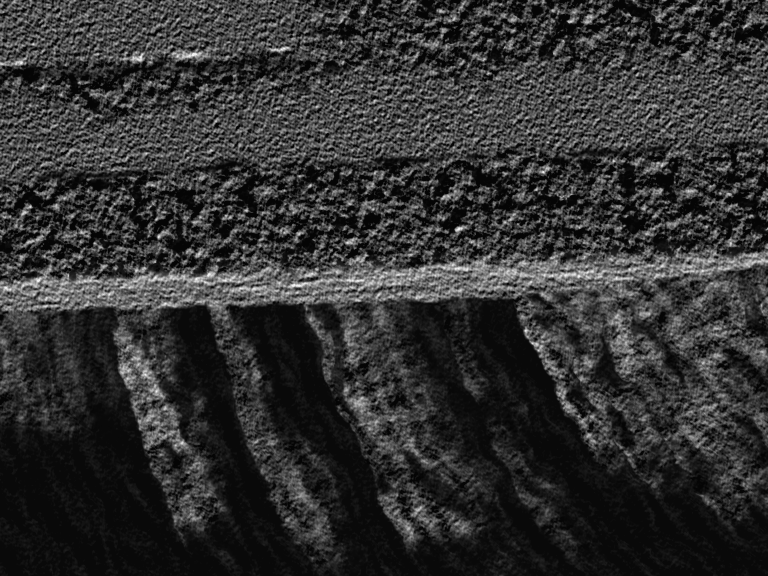
Give the GLSL for this texture, as a Shadertoy shader.

```glsl
const vec2 LIGHT = vec2(-0.40, 0.92);
const vec2 SIDE_LIGHT = vec2(-0.85, 0.50);
const float BAND_SLOPE = 0.045;
const float GRAIN_SCALE = 120.0;
const float STONE_SCALE = 42.0;
const float SMOOTH_TONE = 0.29;
const float ROUGH_TONE = 0.21;
const float LEDGE_TONE = 0.44;
const float CLIFF_TONE = 0.35;
const float SHADOW_TONE = 0.035;

// Each rib: left edge, width, brightness, depth where shadow begins
const int RIB_COUNT = 8;
const vec4 RIBS[RIB_COUNT] = vec4[RIB_COUNT](
    vec4(-0.30, 0.56, 0.75, 0.20),
    vec4(0.188, 0.13, 0.95, 0.39),
    vec4(0.360, 0.09, 0.75, 0.42),
    vec4(0.530, 0.22, 0.75, 0.46),
    vec4(0.750, 0.07, 0.40, 0.45),
    vec4(0.889, 0.07, 1.00, 0.30),
    vec4(0.940, 0.09, 0.90, 0.35),
    vec4(1.010, 0.60, 0.80, 0.43));

// Bright rock faces: centre and radius
const int GLOW_COUNT = 4;
const vec3 GLOWS[GLOW_COUNT] = vec3[GLOW_COUNT](
    vec3(0.06, 0.40, 0.06), vec3(0.25, 0.32, 0.07),
    vec3(0.60, 0.43, 0.07), vec3(1.04, 0.47, 0.08));

vec2 cellGradient(vec2 cell) {
    vec3 q = fract(cell.xyx * vec3(0.1031, 0.1030, 0.0973));
    q += dot(q, q.yzx + 33.33);
    return 2.0 * fract((q.xx + q.yz) * q.zy) - 1.0;
}

float gradientNoise(vec2 p) {
    vec2 i = floor(p), f = fract(p);
    vec2 w = f * f * f * (f * (f * 6.0 - 15.0) + 10.0);
    vec2 e = vec2(1.0, 0.0);
    float low = mix(dot(cellGradient(i), f),
                    dot(cellGradient(i + e), f - e), w.x);
    float high = mix(dot(cellGradient(i + e.yx), f - e.yx),
                     dot(cellGradient(i + 1.0), f - 1.0), w.x);
    return mix(low, high, w.y);
}

float fbm(vec2 p, int octaves) {
    float sum = 0.0, amplitude = 1.0;
    for (int i = 0; i < octaves; i++) {
        sum += amplitude * gradientNoise(p);
        p = mat2(1.6, 1.2, -1.2, 1.6) * p + 7.3;
        amplitude *= 0.6;
    }
    return sum;
}

// Positive where the surface faces the light
float relief(vec2 p, vec2 towardLight, int octaves) {
    return fbm(p, octaves) - fbm(p + towardLight, octaves);
}

// Sloping layers of smooth sediment and pitted rubble
float layeredTone(vec2 p, float grain, float stones) {
    float warp = fbm(p * 8.0, 4);
    float s = p.y - BAND_SLOPE * p.x + 0.012 * warp;
    float leftSide = 1.0 - smoothstep(0.48, 0.60, p.x);
    float upperSmooth = smoothstep(0.875, 0.892, s) * leftSide;
    float lowerRubble = 1.0 - smoothstep(0.676, 0.696, s + 0.02 * warp);
    float rubbleStart = mix(0.785, 0.815, smoothstep(0.4, 0.7, p.x));
    float upperRubble = smoothstep(rubbleStart, rubbleStart + 0.05, s + 0.07 * warp);
    float rough = max(lowerRubble, upperRubble * (1.0 - upperSmooth));

    float pits = smoothstep(0.08, 0.35, fbm(p * 27.0 + 4.0, 4));
    float rubble = ROUGH_TONE + 0.55 * stones + 0.42 * grain;
    rubble *= 1.0 - 0.9 * pits;
    float sediment = SMOOTH_TONE + 0.52 * grain + 0.13 * stones + 0.04 * warp;
    float tone = mix(sediment, rubble, rough);

    // Overhang shadow and lit ridge
    float gap = smoothstep(-0.2, 0.25, fbm(p * vec2(12.0, 4.0), 3) + 0.05);
    tone *= 1.0 - 0.8 * gap * exp(-pow((s - 0.690) / 0.006, 2.0));
    float ridge = exp(-pow((s - 0.888) / 0.006, 2.0)) * leftSide * gap;
    tone *= 1.0 - 0.5 * leftSide * exp(-pow((s - 0.868) / 0.009, 2.0));
    return tone + ridge * (0.26 + 0.4 * stones);
}

// Leaning ribs of fractured rock, dark toward the foot
float cliffTone(vec2 p, float depth, float grain, float stones) {
    float warp = fbm(p * 8.0, 5);
    float u = p.x - depth * (0.12 + 0.26 * p.x + 0.25 * depth) + 0.022 * warp;
    float lit = 0.0;
    for (int i = 0; i < RIB_COUNT; i++) {
        vec4 rib = RIBS[i];
        float across = u - rib.x;
        float face = smoothstep(0.0, 0.007, across)
                   * (1.0 - smoothstep(0.4 * rib.y, rib.y, across + 0.07 * warp));
        float fade = 1.0 - smoothstep(rib.w - 0.06, rib.w + 0.05, depth + 0.13 * warp);
        lit = max(lit, rib.z * face * fade);
    }
    float glow = 0.0;
    for (int i = 0; i < GLOW_COUNT; i++) {
        vec2 offset = (p - GLOWS[i].xy) / GLOWS[i].z;
        glow += exp(-dot(offset, offset));
    }
    // Folds run down the ribs; fissures cross them
    float folds = relief(vec2(u * 30.0, depth * 9.0), 0.4 * SIDE_LIGHT, 5);
    vec2 tilted = vec2(p.x + 0.5 * p.y, p.y - 0.45 * p.x);
    float fissures = relief(tilted * vec2(11.0, 32.0), 0.4 * LIGHT, 4);
    float hollow = smoothstep(0.05, 0.45, fbm(vec2(u * 17.0, depth * 7.0) + 3.0, 4));
    float rock = CLIFF_TONE + 0.42 * folds + 0.30 * fissures
               + 0.20 * stones + 0.42 * grain + 0.16 * glow;
    rock *= 1.0 - 0.75 * hollow;
    float shade = SHADOW_TONE + 0.09 * max(folds + 0.6 * grain, 0.0);
    return mix(shade, max(rock, 0.0), clamp(lit * (0.85 + 0.6 * warp), 0.0, 1.0));
}

void mainImage(out vec4 fragColor, in vec2 fragCoord) {
    vec2 p = fragCoord / iResolution.y;
    float grain = relief(p * GRAIN_SCALE, 0.5 * LIGHT, 2);
    float stones = relief(p * STONE_SCALE, 0.4 * LIGHT, 4);
    float ragged = 0.011 * fbm(p * 20.0, 4);

    float ledgeTop = 0.512 + 0.034 * p.x + ragged;
    float ledgeFoot = 0.458 + 0.028 * p.x + 0.10 * max(p.x - 0.89, 0.0) + 0.6 * ragged;

    // Pale ledge with long streaks along the slope
    vec2 along = vec2(p.x, p.y - 0.03 * p.x);
    float streaks = relief(along * vec2(24.0, 95.0), vec2(0.0, 0.45), 2);
    float ledge = LEDGE_TONE + 0.42 * grain + 0.28 * streaks + 0.15 * stones;
    ledge += 0.25 * fbm(along * vec2(5.0, 50.0), 3);
    ledge += 0.12 * smoothstep(0.03, 0.0, ledgeTop - p.y);

    float tone = layeredTone(p, grain, stones);
    tone += 0.13 * exp(-max(p.y - ledgeTop, 0.0) / 0.014);
    tone = mix(ledge, tone, smoothstep(-0.008, 0.008, p.y - ledgeTop));
    float cliff = cliffTone(p, max(ledgeFoot - p.y, 0.0), grain, stones);
    tone = mix(cliff, tone, smoothstep(-0.004, 0.004, p.y - ledgeFoot));

    fragColor = vec4(vec3(clamp(tone, 0.02, 0.95)), 1.0);
}
```
